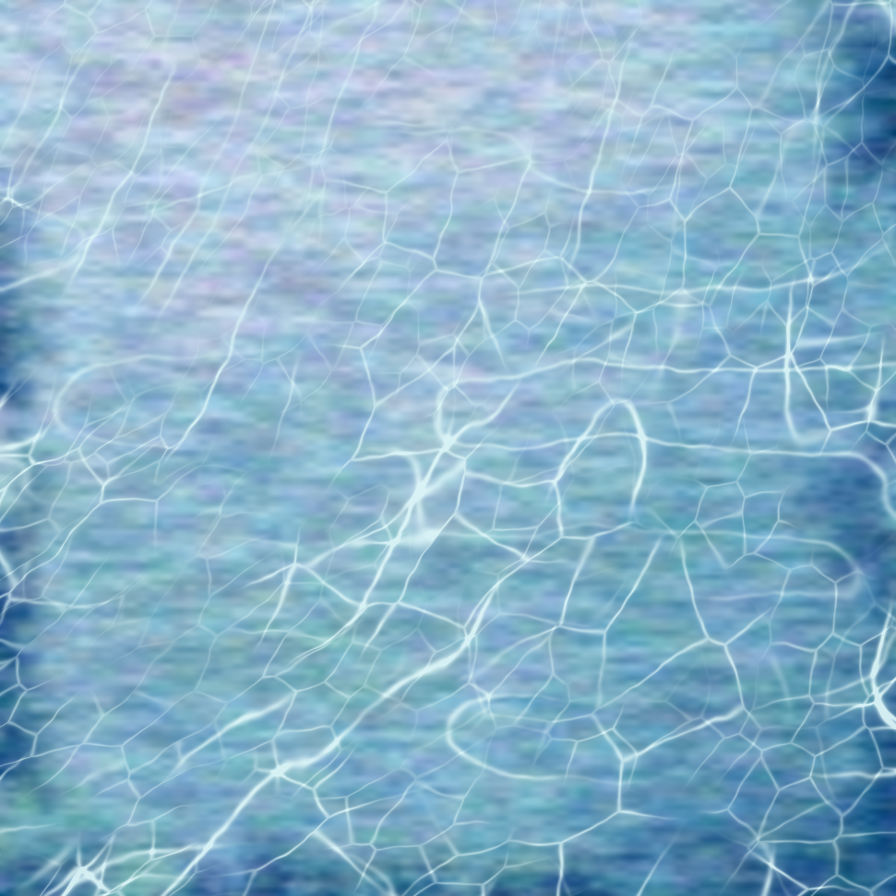
Give the GLSL for this texture, as a WebGL 1 fragment shader.

```glsl
precision highp float;
// Sunlit shallow water: pale blue ripples crossed by a slanting web of caustic light.
uniform vec2 u_resolution;

const vec3 DEEP = vec3(0.23, 0.46, 0.61);
const vec3 MIDDLE = vec3(0.45, 0.66, 0.77);
const vec3 PALE = vec3(0.68, 0.78, 0.87);
const vec3 EDGE_BLUE = vec3(0.08, 0.30, 0.50);
const vec3 GLINT = vec3(0.86, 0.96, 0.97);
const vec3 BLUSH = vec3(0.74, 0.72, 0.82);
const vec3 ALGAE = vec3(0.36, 0.62, 0.60);
const float LINE_WIDTH = 0.0026;
const float RIPPLE_CONTRAST = 0.24;
const float SLANT_LEFT = 1.1;
const float SLANT_RIGHT = 0.15;

float hash(vec2 p) {
  vec3 q = fract(vec3(p.xyx) * 0.1031);
  q += dot(q, q.yzx + 33.33);
  return fract((q.x + q.y) * q.z);
}

vec2 hash2(vec2 p) {
  return vec2(hash(p), hash(p + 57.3));
}

float noise(vec2 p) {
  vec2 i = floor(p), f = fract(p);
  f = f * f * (3.0 - 2.0 * f);
  return mix(mix(hash(i), hash(i + vec2(1, 0)), f.x),
             mix(hash(i + vec2(0, 1)), hash(i + vec2(1, 1)), f.x), f.y);
}

float fbm(vec2 p) {
  float sum = 0.0, gain = 0.53;
  for (int i = 0; i < 4; i++) {
    sum += gain * noise(p);
    p = p * 2.03 + 17.1;
    gain *= 0.5;
  }
  return sum;
}

// Bright core with a faint halo around a line at distance d.
float glow(float d, float width) {
  float r = d / width;
  return exp(-r * r) + 0.22 * exp(-r * 0.28);
}

// Wandering lines along the mid level of stretched noise.
float strands(vec2 p, vec2 scale, float width) {
  vec2 q = p * scale, e = vec2(0.03, 0.0);
  vec2 slope = vec2(noise(q + e) - noise(q - e), noise(q + e.yx) - noise(q - e.yx));
  slope *= scale / (2.0 * e.x);
  return glow(abs(noise(q) - 0.5) / (length(slope) + 0.2 * max(scale.x, scale.y)), width);
}

// Borders between scattered cells.
float web(vec2 p, vec2 scale, float width) {
  vec2 q = p * scale, cell = floor(q);
  float nearest = 8.0, second = 8.0;
  for (int y = -1; y <= 1; y++) {
    for (int x = -1; x <= 1; x++) {
      vec2 c = cell + vec2(x, y);
      float d = length(c + hash2(c) - q);
      second = min(second, max(nearest, d));
      nearest = min(nearest, d);
    }
  }
  return glow((second - nearest) * 0.6 / scale.x, width);
}

// Patches where light gathers.
float patches(vec2 p, float scale) {
  return smoothstep(0.28, 0.72, noise(p * scale));
}

vec3 waterColour(vec2 uv) {
  float light = 0.43 + 0.57 * uv.y - 0.38 * smoothstep(0.45, 1.0, uv.x);
  light += 0.3 * (fbm(uv * vec2(4.0, 7.0)) - 0.5);
  vec3 col = mix(DEEP, MIDDLE, smoothstep(0.0, 0.5, light));
  col = mix(col, PALE, smoothstep(0.45, 0.95, light));
  vec2 toBlush = (uv - vec2(0.26, 0.82)) * vec2(4.0, 6.0);
  col = mix(col, BLUSH, 0.6 * exp(-dot(toBlush, toBlush)) * patches(uv + 3.0, 11.0));
  col = mix(col, ALGAE, 0.45 * patches(uv + 8.0, 7.0) * smoothstep(0.6, 0.1, uv.y));
  // Dark, blotchy borders at the sides and the foot.
  float side = max(smoothstep(0.08, 0.0, uv.x) * smoothstep(0.95, 0.5, uv.y),
                   smoothstep(0.88, 1.0, uv.x));
  float border = max(side, smoothstep(0.09, 0.0, uv.y));
  return mix(col, EDGE_BLUE, border * smoothstep(0.25, 0.75, fbm(uv * 13.0 + 4.0)));
}

void main() {
  vec2 uv = gl_FragCoord.xy / u_resolution;
  vec3 col = waterColour(uv);

  // Flat ripples and a little drifting hue.
  float ripple = 0.6 * noise(uv * vec2(20.0, 95.0)) + 0.4 * noise(uv * vec2(75.0, 160.0)) - 0.5;
  col += RIPPLE_CONTRAST * ripple * vec3(1.15, 0.95, 0.8);
  vec2 hueSpot = uv * vec2(34.0, 60.0);
  col += 0.08 * (vec3(noise(hueSpot), noise(hueSpot + 31.0), noise(hueSpot + 67.0)) - 0.5);

  // Bend the surface, then lean it: oblique at left, upright at right.
  vec2 bent = uv + 0.035 * (vec2(fbm(uv * 9.0), fbm(uv * 9.0 + 40.0)) - 0.5);
  vec2 leaning = bent - vec2(bent.y * mix(SLANT_LEFT, SLANT_RIGHT, bent.x), 0.0) + 5.0;

  float caustic = 0.75 * strands(leaning, vec2(9.0, 2.6), LINE_WIDTH * 1.2) * patches(uv + 1.0, 8.0);
  caustic += 0.5 * strands(bent + 2.0, vec2(2.2, 11.0), LINE_WIDTH * 0.8) * patches(uv + 6.0, 6.0);
  caustic += 0.55 * web(leaning, vec2(8.0, 10.0), LINE_WIDTH) * patches(uv + 4.0, 9.0);
  caustic += 0.35 * web(leaning + 9.0, vec2(15.0, 17.0), LINE_WIDTH * 0.8) * patches(uv + 7.0, 12.0);
  caustic *= mix(1.1, 0.55, smoothstep(0.4, 1.0, uv.y)) * (0.75 + 0.5 * noise(uv * 70.0));
  col = mix(col, GLINT, clamp(caustic, 0.0, 0.95));

  gl_FragColor = vec4(clamp(col, 0.0, 1.0), 1.0);
}
```
